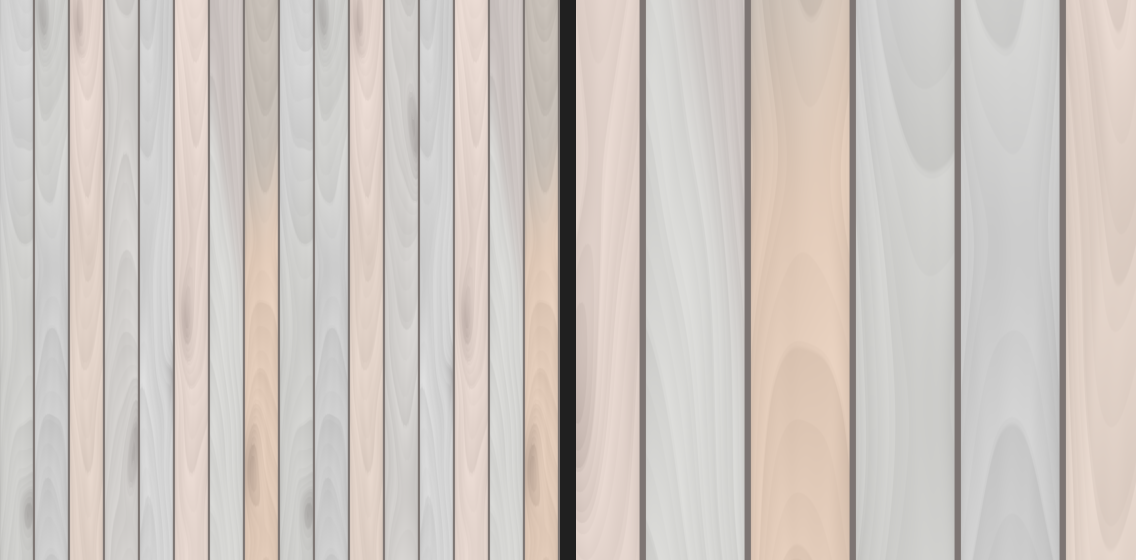
Left, the full canvas; right, a detail of the centre.
Reproduce this texture procedurally as a Shadertoy shader.

```glsl
// Sixteen upright pale wood planks: a set of eight, laid twice, one board turned over.
// Grain is a height field (saddle arches plus a knot, bent by gradient noise)
// cut into soft terraces; narrow dark joints separate the boards.

const float PLANKS = 16.0;
const int SET = 8;
const float JOINT_SHIFT = 0.031;       // in plank widths
const float JOINT_HALF_WIDTH = 0.0019; // in canvas widths
const vec3 JOINT_COLOR = vec3(0.49, 0.46, 0.45);

// Plank tint near the foot and near the head
const vec3 FOOT[SET] = vec3[SET](
    vec3(0.81, 0.81, 0.80), vec3(0.80, 0.80, 0.80), vec3(0.88, 0.82, 0.78), vec3(0.82, 0.81, 0.80),
    vec3(0.83, 0.83, 0.83), vec3(0.89, 0.83, 0.80), vec3(0.84, 0.84, 0.83), vec3(0.88, 0.79, 0.72));
const vec3 HEAD[SET] = vec3[SET](
    vec3(0.82, 0.82, 0.82), vec3(0.82, 0.82, 0.81), vec3(0.89, 0.83, 0.80), vec3(0.81, 0.80, 0.79),
    vec3(0.82, 0.82, 0.82), vec3(0.90, 0.84, 0.81), vec3(0.80, 0.77, 0.76), vec3(0.77, 0.74, 0.71));

// Arches: centre across, hinge height, bend, terraces per canvas height
const vec4 ARCH[SET] = vec4[SET](
    vec4(0.75, 0.42, 0.55, 6.5), vec4(0.50, 0.53, 0.55, 7.5),
    vec4(0.55, 0.00, 1.20, 6.0), vec4(0.65, 0.84, 0.70, 7.0),
    vec4(0.20, 0.50, 1.20, 5.0), vec4(0.60, 0.02, 1.00, 7.0),
    vec4(-0.10, 0.97, 0.50, 8.0), vec4(0.60, 0.57, 0.55, 8.5));

// Knots: centre across, centre height, radius across, radius up
const vec4 KNOT[SET] = vec4[SET](
    vec4(0.90, 0.08, 0.28, 0.07), vec4(0.30, 0.98, 0.30, 0.06),
    vec4(0.22, 0.97, 0.25, 0.09), vec4(0.88, 0.20, 0.24, 0.08),
    vec4(0.98, 0.32, 0.20, 0.09), vec4(0.40, 0.43, 0.24, 0.10),
    vec4(1.30, 0.70, 0.20, 0.10), vec4(0.22, 0.17, 0.30, 0.10));

vec2 hashGradient(vec2 cell) {
    vec2 h = vec2(dot(cell, vec2(127.1, 311.7)), dot(cell, vec2(269.5, 183.3)));
    return 2.0 * fract(sin(h) * 43758.5) - 1.0;
}

float gradientNoise(vec2 p) {
    vec2 i = floor(p), f = fract(p);
    vec2 s = f * f * f * (f * (f * 6.0 - 15.0) + 10.0);
    vec2 e = vec2(0.0, 1.0);
    float low = mix(dot(hashGradient(i), f), dot(hashGradient(i + e.yx), f - e.yx), s.x);
    float high = mix(dot(hashGradient(i + e.xy), f - e.xy), dot(hashGradient(i + e.yy), f - e.yy), s.x);
    return mix(low, high, s.y);
}

// Sawtooth in -0.5..0.5 with a smoothed drop, fading where too fine to show
float terrace(float height) {
    float slope = fwidth(height);
    float drop = clamp(1.5 * slope, 0.03, 0.5);
    float s = fract(height);
    float ramp = s - smoothstep(1.0 - drop, 1.0, s);
    return (ramp - 0.5 * (1.0 - drop)) * (1.0 - smoothstep(0.25, 0.7, slope));
}

float knotFalloff(vec2 p, vec4 knot) {
    vec2 q = (p - knot.xy) / knot.zw;
    return exp(-dot(q, q));
}

// Arches open upward above the hinge and downward below it
float archHeight(vec2 p, vec4 arch) {
    float across = p.x - arch.x, along = p.y - arch.y;
    return sqrt(along * along + 0.0025) - arch.z * across * across;
}

vec3 plankColor(vec2 p, int kind) {
    vec4 arch = ARCH[kind];
    vec2 seed = vec2(17.0, 31.0) * float(kind + 1);

    // Bend the grain
    vec2 bend = vec2(gradientNoise(p * vec2(1.2, 5.0) + seed),
                     gradientNoise(p * vec2(1.6, 3.5) + seed + 7.3));
    vec2 q = p + bend * vec2(0.22, 0.07);
    float knot = knotFalloff(q, KNOT[kind]);
    float height = arch.w * (archHeight(q, arch) + 0.32 * knot);

    // Broad tongues, finer rings and faint fibres
    float strength = 0.75 + 0.6 * gradientNoise(p * vec2(1.0, 4.0) + seed + 3.1);
    float grain = 0.050 * strength * terrace(height);
    grain += 0.026 * (0.6 + knot) * terrace(height * 2.7 + 0.4);
    grain += 0.022 * gradientNoise(vec2(q.x * 7.0, q.y * 2.5) + seed);
    grain += 0.045 * gradientNoise(vec2(q.x * 1.8, q.y * 3.0) + seed + 11.7);

    // Tint drifts along the board, tilted with its grain
    float tilt = 0.6 * (0.5 - arch.x) * (p.x - 0.5);
    vec3 wood = mix(FOOT[kind], HEAD[kind], smoothstep(0.52, 0.78, q.y + tilt));
    return (wood + grain) * (1.0 - vec3(0.15, 0.16, 0.16) * knot * knot);
}

void mainImage(out vec4 fragColor, in vec2 fragCoord) {
    vec2 uv = fragCoord / iResolution.xy;
    float x = uv.x * PLANKS + JOINT_SHIFT;
    int index = int(floor(x));
    vec2 p = vec2(fract(x), uv.y);

    // The fourth board of the second set is upside down
    if (index == SET + 3) p.y = 0.965 - p.y;
    vec3 color = plankColor(p, index % SET);

    // Joints with a faint shade beside them
    float edge = min(p.x, 1.0 - p.x) / PLANKS;
    float blur = 0.7 / iResolution.x;
    color *= 1.0 - 0.07 * exp(-edge / 0.003);
    float joint = 1.0 - smoothstep(JOINT_HALF_WIDTH - blur, JOINT_HALF_WIDTH + blur, edge);
    fragColor = vec4(mix(color, JOINT_COLOR, joint), 1.0);
}
```
